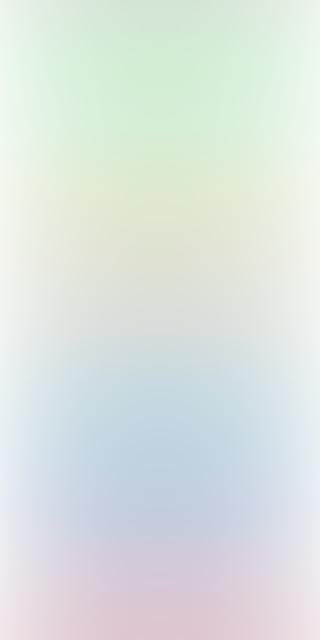
This background is drawn by a Shadertoy shader. Its source:

```glsl
// A soft pastel column: rose, blue, sand and green blend from bottom to top.
// Evenly spaced colour stops set the centre line, and a curved
// horizontal falloff washes both sides towards white.

const int STOPS = 11;
const vec3 pastel[STOPS] = vec3[STOPS](
    vec3(0.87, 0.77, 0.81),    // rose
    vec3(0.835, 0.785, 0.84),
    vec3(0.765, 0.80, 0.87),
    vec3(0.75, 0.825, 0.88),   // blue
    vec3(0.785, 0.85, 0.875),
    vec3(0.85, 0.868, 0.85),
    vec3(0.875, 0.885, 0.825), // sand
    vec3(0.873, 0.912, 0.82),
    vec3(0.84, 0.93, 0.84),    // green
    vec3(0.822, 0.928, 0.832),
    vec3(0.832, 0.895, 0.832));

// Linear blend between neighbouring stops
vec3 columnColor(float height) {
    float position = clamp(height, 0.0, 1.0) * float(STOPS - 1);
    int lower = min(int(position), STOPS - 2);
    return mix(pastel[lower], pastel[lower + 1], position - float(lower));
}

void mainImage(out vec4 fragColor, in vec2 fragCoord) {
    vec2 uv = fragCoord / iResolution.xy;

    // Side wash, weaker near the rose base and the grey top
    float side = abs(2.0 * uv.x - 1.0);
    float wash = 0.66 * pow(side, 2.1);
    wash *= 1.0 - 0.1 * smoothstep(0.35, 0.5, abs(uv.y - 0.5));

    vec3 color = mix(columnColor(uv.y), vec3(0.995, 1.0, 0.995), wash);
    fragColor = vec4(color, 1.0);
}
```
